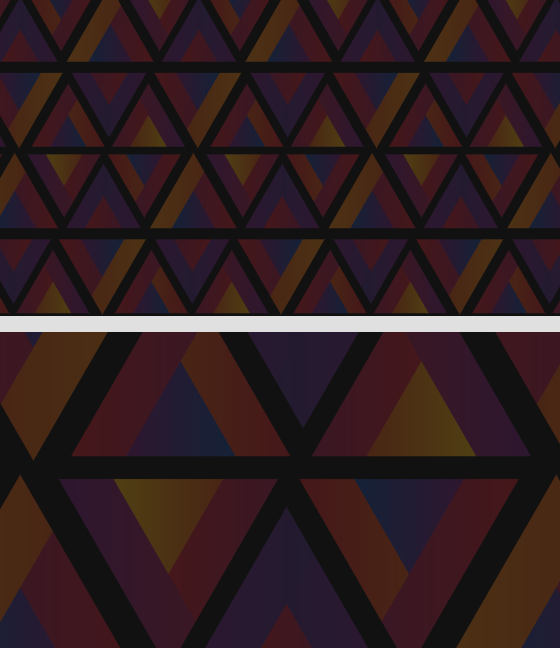
Top: the whole. Bottom: its middle third, enlarged.
This pattern is drawn by a WebGL 2 fragment shader. Its source:

```glsl
#version 300 es
precision highp float;
// Rows of dark, interlaced triangles with softly graded strips on near-black.

uniform vec2 u_resolution;
out vec4 fragColor;

const vec3 GROUND = vec3(.067);
const vec3 YELLOW = vec3(.31, .24, .075);
const vec3 GOLD   = vec3(.30, .195, .08);
const vec3 ORANGE = vec3(.285, .15, .08);
const vec3 RED    = vec3(.27, .09, .10);
const vec3 MAROON = vec3(.225, .09, .14);
const vec3 PURPLE = vec3(.175, .09, .185);
const vec3 INDIGO = vec3(.135, .105, .19);
const vec3 BLUE   = vec3(.085, .13, .215);

const float PERIOD = .5655;
const float ROW = .2634;

float edge(float d) {
    float aa = .7 / u_resolution.y;
    return smoothstep(-aa, aa, d);
}

// Two-colour ramp, from a at lo to b at hi.
vec3 ramp(mat2x3 c, float lo, float hi, float u) {
    return mix(c[0], c[1], clamp((u - lo) / (hi - lo), 0., 1.));
}

// Equilateral triangle: an unbroken strip on one side, a strip that butts
// against it on the other, and a half-size triangle between them.
// up: +1 points up, -1 down. side: +1 unbroken strip on the left, -1 right.
void triangle(inout vec3 col, vec2 q, vec2 base, float halfSide, float up, float side,
              mat2x3 strip, mat2x3 butt, mat2x3 core) {
    float x = side * (mod(q.x - base.x + .5 * PERIOD, PERIOD) - .5 * PERIOD);
    float y = up * (q.y - base.y);

    // Distances inward from the two slanted sides
    float l = .866 * (halfSide + x) - .5 * y;
    float r = .866 * (halfSide - x) - .5 * y;
    float width = .433 * halfSide;
    float u = .5 + .5 * x / halfSide;

    vec3 fill = ramp(butt, .45, 1., u);
    fill = mix(fill, ramp(core, .28, .72, u), edge(r - width));
    fill = mix(ramp(strip, 0., .6, u), fill, edge(l - width));
    col = mix(col, fill, edge(min(y, min(l, r))));
}

void main() {
    vec2 q = gl_FragCoord.xy / u_resolution.y - vec2(.619, .5236);

    // Pairs of rows step sideways; the upper row of a pair is turned half round
    q -= floor(q.y / (2. * ROW) + .5) * vec2(-ROW, 2. * ROW);
    if (q.y > 0.) q = -q;

    vec3 col = GROUND;

    // Upright: large gold, then small purple
    triangle(col, q, vec2(-.007, -.2458), .1377, 1., 1.,
             mat2x3(GOLD, ORANGE), mat2x3(MAROON, RED), mat2x3(BLUE, PURPLE));
    triangle(col, q, vec2(.274, -.2458), .118, 1., 1.,
             mat2x3(PURPLE, INDIGO), mat2x3(INDIGO, PURPLE), mat2x3(RED, MAROON));

    // Inverted: yellow core, then blue core
    triangle(col, q, vec2(.1493, -.012), .1157, -1., 1.,
             mat2x3(PURPLE, MAROON), mat2x3(RED, MAROON), mat2x3(YELLOW, ORANGE));
    triangle(col, q, vec2(.4032, -.012), .1157, -1., -1.,
             mat2x3(RED, MAROON), mat2x3(ORANGE, RED), mat2x3(PURPLE, BLUE));

    fragColor = vec4(col, 1.);
}
```
